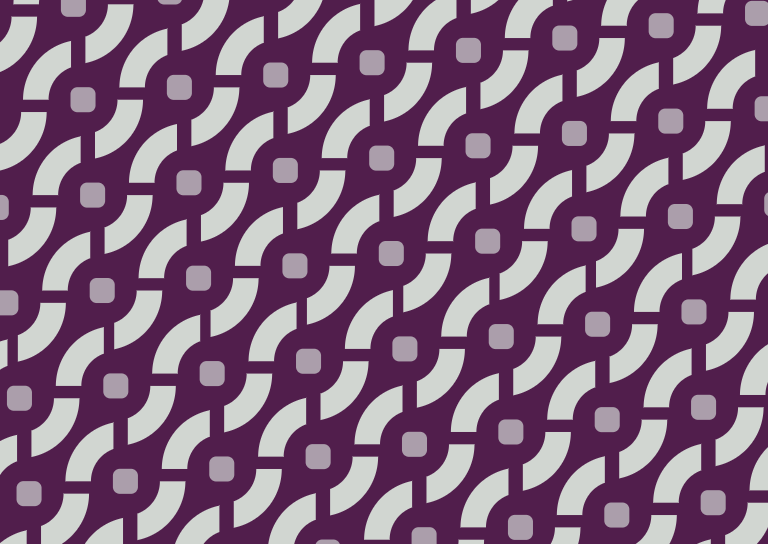
Reproduce this pattern procedurally as a WebGL 1 fragment shader.

```glsl
precision highp float;
// Slanted lattice of rounded squares, each flanked by two pale quarter rings, on plum.

uniform vec2 u_resolution;

// Lengths are fractions of the canvas width.
const vec2 ORIGIN = vec2(0.1081, 0.5785);       // centre of square (0, 0)
const vec2 STEP_ACROSS = vec2(0.12547, 0.01606);
const vec2 STEP_DOWN = vec2(0.0125, -0.12422);
const float SLIP_ROW = 3.0;                     // rows from here on slip sideways
const float SLIP = 0.0052;
const float RING_OUTER = 0.0781;
const float RING_INNER = 0.0449;
const float RING_CUT = 0.0156;                  // gap between ring end and centre line
const float SQUARE_HALF = 0.0163;
const float SQUARE_CORNER = 0.0091;

const vec3 PLUM = vec3(0.318, 0.118, 0.298);
const vec3 PALE = vec3(0.820, 0.840, 0.820);
const vec3 MAUVE = vec3(0.670, 0.620, 0.670);

float roundedSquare(vec2 p) {
  vec2 d = abs(p) - (SQUARE_HALF - SQUARE_CORNER);
  return length(max(d, 0.0)) + min(max(d.x, d.y), 0.0) - SQUARE_CORNER;
}

// Quarter rings at upper left and lower right of the centre.
float quarterRings(vec2 p) {
  float r = length(p);
  float ring = max(r - RING_OUTER, RING_INNER - r);
  float upperLeft = max(p.x + RING_CUT, -p.y);
  float lowerRight = max(RING_CUT - p.x, p.y);
  return max(ring, min(upperLeft, lowerRight));
}

// Lattice coordinates (column, row) of an offset from the origin.
vec2 toLattice(vec2 p) {
  float det = STEP_ACROSS.x * STEP_DOWN.y - STEP_ACROSS.y * STEP_DOWN.x;
  return vec2(p.x * STEP_DOWN.y - p.y * STEP_DOWN.x,
              STEP_ACROSS.x * p.y - STEP_ACROSS.y * p.x) / det;
}

float coverage(float d, float pixel) {
  return clamp(0.5 - d / pixel, 0.0, 1.0);
}

void main() {
  float pixel = 1.0 / u_resolution.x;
  vec2 p = gl_FragCoord.xy * pixel - ORIGIN;
  vec2 nearest = floor(toLattice(p) + 0.5);

  // Nearest distance over the neighbouring lattice points
  float rings = 1.0;
  float square = 1.0;
  for (int j = -1; j <= 1; j++) {
    for (int i = -1; i <= 1; i++) {
      vec2 cell = nearest + vec2(float(i), float(j));
      vec2 centre = cell.x * STEP_ACROSS + cell.y * STEP_DOWN;
      centre.x += SLIP * step(SLIP_ROW - 0.5, cell.y);
      rings = min(rings, quarterRings(p - centre));
      square = min(square, roundedSquare(p - centre));
    }
  }

  vec3 colour = mix(PLUM, PALE, coverage(rings, pixel));
  colour = mix(colour, MAUVE, coverage(square, pixel));
  gl_FragColor = vec4(colour, 1.0);
}
```
